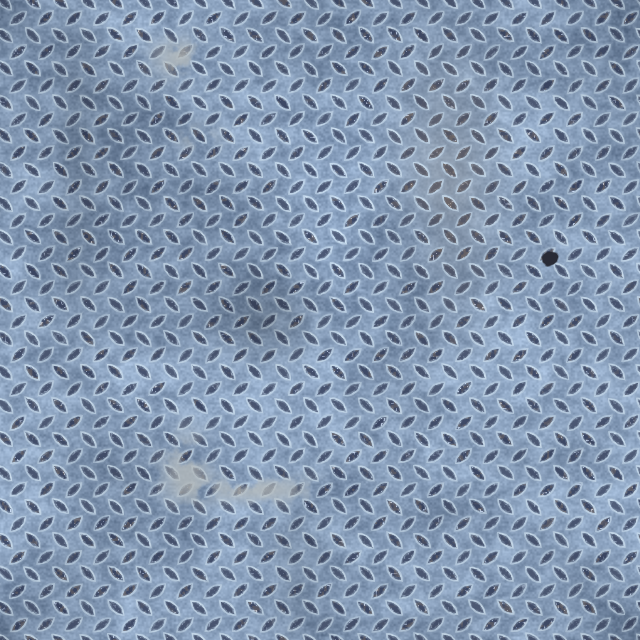
Reproduce this texture procedurally as a three.js fragment shader.

```glsl
varying vec2 vUv;

const vec2 GRID = vec2(23.0, 19.0);

float hash(vec2 p) {
  vec3 q = fract(vec3(p.xyx) * 0.1031);
  q += dot(q, q.yzx + 33.33);
  return fract((q.x + q.y) * q.z);
}

// Value noise that wraps after the given number of lattice steps
float noise(vec2 uv, vec2 period) {
  vec2 p = uv * period;
  vec2 i = floor(p);
  vec2 f = fract(p);
  f = f * f * (3.0 - 2.0 * f);
  vec2 a = mod(i, period);
  vec2 b = mod(i + 1.0, period);
  return mix(mix(hash(a), hash(vec2(b.x, a.y)), f.x),
             mix(hash(vec2(a.x, b.y)), hash(b), f.x), f.y);
}

float fbm(vec2 uv, float period) {
  float sum = 0.0;
  float gain = 0.5;
  for (int i = 0; i < 5; i++) {
    sum += gain * noise(uv, vec2(period));
    period *= 2.0;
    gain *= 0.5;
  }
  return sum / 0.97;
}

// Soft wrapped spot
float spot(vec2 uv, vec2 center, vec2 size) {
  vec2 d = (fract(uv - center + 0.5) - 0.5) / size;
  return exp(-dot(d, d));
}

// Pointed oval: x runs along it, y across it
float lozenge(vec2 p, float halfLength, float halfWidth) {
  float radius = (halfLength * halfLength + halfWidth * halfWidth) / (2.0 * halfWidth);
  return length(vec2(p.x, abs(p.y) + radius - halfWidth)) - radius;
}

// One lattice of raised studs laid over the plate
vec3 addStuds(vec3 color, vec2 uv, vec2 offset, float angle, float seed, float rust) {
  vec2 grid = uv * GRID - offset + 0.5;
  vec2 id = mod(floor(grid), GRID) + seed;
  vec2 p = (fract(grid) - 0.5) / GRID;
  float wear = hash(id + 3.7);
  p += (vec2(hash(id), hash(id + 17.3)) - 0.5) * 0.002;
  angle += (hash(id + 41.9) - 0.5) * 0.14;
  vec2 axis = vec2(cos(angle), sin(angle));
  p = vec2(dot(p, axis), dot(p, vec2(-axis.y, axis.x)));

  float grain = noise(uv, vec2(230.0));
  float fine = noise(uv + 0.37, vec2(380.0));
  float d = lozenge(p, 0.0146, 0.0057) + (grain - 0.5) * 0.0014;

  // Soft glow and worn bright rim
  float glow = 1.0 - smoothstep(0.0, 0.008, d);
  color = mix(color, vec3(0.62, 0.70, 0.79), glow * 0.42);
  float rim = smoothstep(-0.0008, 0.0006, d) * (1.0 - smoothstep(0.0016, 0.0036, d));
  float lit = 0.68 + 0.2 * sign(seed - 50.0) * smoothstep(-0.004, 0.004, p.y);
  color = mix(color, vec3(0.76, 0.83, 0.89), rim * lit * (0.6 + 0.6 * grain));

  // Dark top with a greyer border, rust and bright chips
  float top = 1.0 - smoothstep(-0.0010, 0.0006, d);
  float depth = smoothstep(0.0002, -0.0038, d + (fine - 0.5) * 0.003);
  vec3 metal = mix(vec3(0.44, 0.50, 0.59), vec3(0.20, 0.24, 0.35), depth * (0.65 + 0.35 * wear));
  float stain = smoothstep(0.45, 0.8, grain) * smoothstep(0.3, 0.9, wear) * 0.5 + rust * 0.55;
  metal = mix(metal, vec3(0.45, 0.40, 0.37), clamp(stain, 0.0, 0.75));
  metal += 0.35 * smoothstep(0.80, 0.95, fine) * wear;
  return mix(color, metal, top * 0.94);
}

void main() {
  vec2 uv = vUv;
  float broad = fbm(uv, 5.0);
  float mottle = fbm(uv + 0.21, 34.0);
  float grain = noise(uv, vec2(300.0)) - 0.5;
  float streak = noise(uv, vec2(90.0, 260.0)) - 0.5;

  // Blue painted plate with uneven brightness
  vec3 color = mix(vec3(0.37, 0.45, 0.56), vec3(0.60, 0.69, 0.80),
                   clamp(0.5 + (broad - 0.5) * 0.9 + (mottle - 0.5) * 1.1, 0.0, 1.0));
  color += grain * 0.09 + streak * 0.06;

  // Studs leaning right and left, staggered by half a cell
  float rust = spot(uv, vec2(0.70, 0.72), vec2(0.07, 0.17)) * smoothstep(0.25, 0.65, broad);
  color = mix(color, vec3(0.56, 0.58, 0.60), rust * 0.45);
  color = addStuds(color, uv, vec2(0.66, 0.46), 0.72, 0.0, rust);
  color = addStuds(color, uv, vec2(0.16, 0.96), -0.76, 100.0, rust);

  // Broad shadows and a paler middle
  float shade = spot(uv, vec2(0.43, 0.50), vec2(0.08, 0.06))
              + 0.6 * spot(uv, vec2(0.12, 0.75), vec2(0.04, 0.25))
              + 0.5 * spot(uv, vec2(0.46, 0.12), vec2(0.05, 0.14));
  color *= 1.0 - 0.17 * shade + 0.09 * spot(uv, vec2(0.52, 0.64), vec2(0.10, 0.20));
  color *= 0.92 + 0.16 * broad;

  // Chalky stains
  float chalk = spot(uv, vec2(0.28, 0.91), vec2(0.04, 0.03))
              + spot(uv, vec2(0.29, 0.27), vec2(0.035, 0.05))
              + spot(uv, vec2(0.40, 0.235), vec2(0.10, 0.02))
              + 0.7 * spot(uv, vec2(0.31, 0.785), vec2(0.03, 0.02));
  chalk *= smoothstep(0.38, 0.62, mottle);
  color = mix(color, vec3(0.70, 0.72, 0.72), clamp(chalk, 0.0, 1.0) * 0.75);

  // Small dark gouge
  float gouge = spot(uv, vec2(0.86, 0.597), vec2(0.014)) + (mottle - 0.5) * 0.9;
  color = mix(color, vec3(0.16, 0.17, 0.21), smoothstep(0.45, 0.65, gouge)
              * smoothstep(0.1, 0.3, spot(uv, vec2(0.86, 0.597), vec2(0.014))));

  gl_FragColor = vec4(clamp(color, 0.0, 1.0), 1.0);
}
```
